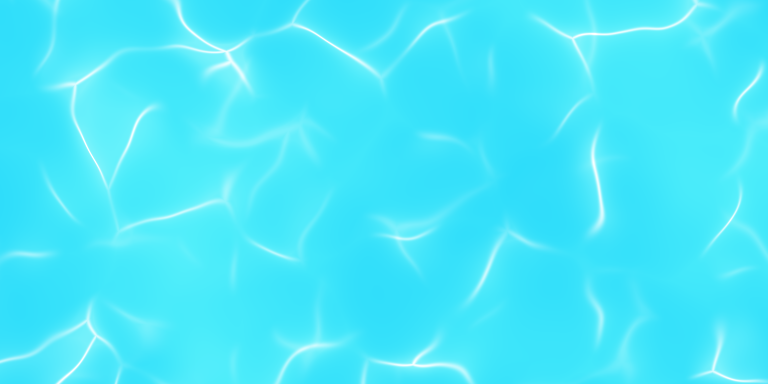
Give the GLSL for this texture, as a Shadertoy shader.

```glsl
// Sunlit pool water: thin white caustic filaments over bright cyan.
// Filaments follow the borders of a warped Voronoi diagram; noise fades and
// blurs them along their length, and a soft second layer adds depth.

const vec3 DEEP = vec3(0.170, 0.860, 0.980);
const vec3 SHALLOW = vec3(0.310, 0.936, 0.982);
const vec3 SUNLIGHT = vec3(1.0);

const float CELLS = 3.1;          // caustic cells per canvas height
const float JITTER = 0.88;        // irregularity of the cells
const float BEND = 0.45;          // curvature of the filaments
const float GLOW_FALLOFF = 4.0;   // higher gives a tighter glow
const float SHARP_WIDTH = 0.012;  // filament radius in focus, in cells
const float BLUR_WIDTH = 0.045;   // filament radius out of focus
const float CORE_GAIN = 0.78;
const float GLOW_GAIN = 0.13;
const float FAINT_CORE_GAIN = 0.15;
const float FAINT_GLOW_GAIN = 0.06;
const float BASE_LEVEL = 0.35;
const float BASE_CONTRAST = 0.75;

// Integer hash: one lattice point to two values in 0..1
vec2 hash2(vec2 cell) {
    uvec2 v = uvec2(ivec2(cell)) * 1664525u + 1013904223u;
    v.x += v.y * 1664525u;
    v.y += v.x * 1664525u;
    v ^= v >> 16u;
    v.x += v.y * 1664525u;
    v.y += v.x * 1664525u;
    v ^= v >> 16u;
    return vec2(v >> 8u) / 16777216.0;
}

float gradientDot(vec2 cell, vec2 offset) {
    return dot(normalize(hash2(cell) - 0.5001), offset);
}

// Smooth gradient noise, roughly -0.7..0.7
float noise(vec2 p) {
    vec2 i = floor(p), f = p - i;
    vec2 u = f * f * f * (f * (f * 6.0 - 15.0) + 10.0);
    vec2 e = vec2(1.0, 0.0);
    float low = mix(gradientDot(i, f), gradientDot(i + e, f - e), u.x);
    float high = mix(gradientDot(i + e.yx, f - e.yx),
                     gradientDot(i + 1.0, f - 1.0), u.x);
    return mix(low, high, u.y);
}

vec2 noise2(vec2 p) {
    return vec2(noise(p), noise(p + vec2(37.3, 71.9)));
}

vec2 warp(vec2 p) {
    return p + BEND * noise2(p * 1.1 + 5.2) + 0.2 * BEND * noise2(p * 2.6 + 19.7);
}

vec2 siteOffset(vec2 cell, vec2 p) {
    return cell + 0.5 + JITTER * (hash2(cell) - 0.5) - p;
}

// x: distance to the nearest cell border, y: glow that peaks at junctions
vec2 caustic(vec2 p) {
    vec2 home = floor(p), nearest = vec2(0.0);
    float nearestSq = 1e3, glowSum = 0.0;
    for (int y = -2; y <= 2; y++)
    for (int x = -2; x <= 2; x++) {
        vec2 site = siteOffset(home + vec2(x, y), p);
        float distSq = dot(site, site);
        glowSum += exp(-GLOW_FALLOFF * distSq);
        if (distSq < nearestSq) {
            nearestSq = distSq;
            nearest = site;
        }
    }
    float border = 1e3;
    for (int y = -2; y <= 2; y++)
    for (int x = -2; x <= 2; x++) {
        vec2 site = siteOffset(home + vec2(x, y), p);
        vec2 across = site - nearest;
        if (dot(across, across) > 1e-5)
            border = min(border, dot(0.5 * (site + nearest), normalize(across)));
    }
    return vec2(border, glowSum * exp(GLOW_FALLOFF * nearestSq) - 1.0);
}

float filament(float dist, float width) {
    return exp(-dist * dist / (width * width));
}

void mainImage(out vec4 fragColor, in vec2 fragCoord) {
    vec2 p = fragCoord / iResolution.y * CELLS;
    float pixel = CELLS / iResolution.y;

    // Sharp layer: brightness and focus drift along each filament
    vec2 web = caustic(warp(p));
    float focus = smoothstep(-0.22, 0.48, noise(p * 1.5 + 11.4));
    float width = max(mix(BLUR_WIDTH, SHARP_WIDTH, sqrt(focus)), 0.7 * pixel);
    float core = filament(web.x, width);
    float glow = min(web.y, 1.5);

    // Faint layer: short blurred wisps
    vec2 q = mat2(0.8, 0.6, -0.6, 0.8) * p * 1.1 + 43.0;
    vec2 wisp = caustic(warp(q));
    float faint = smoothstep(0.0, 0.45, noise(p * 1.2 + 83.1));
    float faintGlow = min(wisp.y, 1.4);

    // Water tone, then the light gathered on top of it
    float tone = BASE_LEVEL + BASE_CONTRAST * noise(p * 0.55 + 27.6)
               + 0.15 * noise(p * 1.7 + 61.2)
               + glow * (0.12 + 0.32 * focus) + 0.2 * faint * faintGlow;
    float light = focus * (CORE_GAIN * core + GLOW_GAIN * glow * glow)
                + faint * (FAINT_CORE_GAIN * filament(wisp.x, BLUR_WIDTH)
                         + FAINT_GLOW_GAIN * faintGlow * faintGlow);

    vec3 color = mix(DEEP, SHALLOW, smoothstep(-0.1, 1.1, tone));
    color = mix(color, SUNLIGHT, clamp(light, 0.0, 1.0));
    fragColor = vec4(color, 1.0);
}
```
